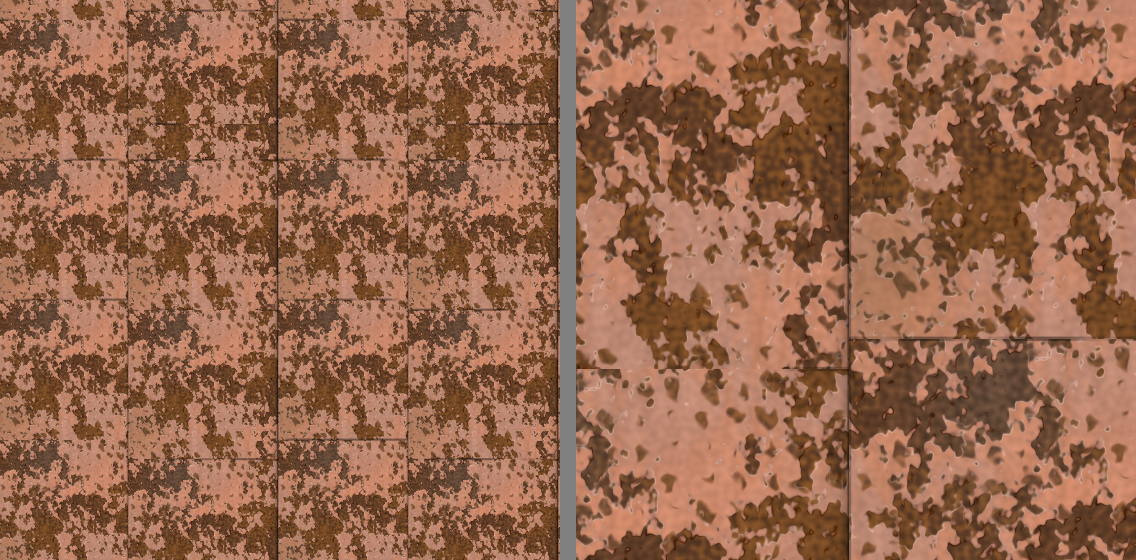
Left: the whole. Right: its middle third, enlarged.
This texture is drawn by a WebGL 2 fragment shader. Its source:

```glsl
#version 300 es
precision highp float;
// Peeling salmon paint over rusty metal, as panels in unequal pairs of columns
// and staggered rows. Each panel reuses one wear field: broad worn areas plus
// layered gradient noise, cut to ragged flakes, with chips, rims and seams.
uniform vec2 u_resolution;
out vec4 fragColor;

vec2 hash2(vec2 p) {
  vec3 h = fract(p.xyx * vec3(0.1031, 0.1030, 0.0973));
  h += dot(h, h.yzx + 33.33);
  return fract((h.xx + h.yz) * h.zy);
}

float cornerSlope(vec2 cell, vec2 offset) {
  float angle = 6.2832 * hash2(cell + 57.0).x;
  return dot(vec2(cos(angle), sin(angle)), offset);
}

float gradientNoise(vec2 p) {
  vec2 i = floor(p), f = p - i;
  vec2 w = f * f * f * (f * (f * 6.0 - 15.0) + 10.0);
  vec2 e = vec2(0.0, 1.0);
  return mix(mix(cornerSlope(i, f), cornerSlope(i + e.yx, f - e.yx), w.x),
             mix(cornerSlope(i + e, f - e), cornerSlope(i + 1.0, f - 1.0), w.x), w.y);
}

float blob(vec2 p, vec2 center, vec2 radius) {
  vec2 d = (p - center) / radius;
  return exp(-dot(d, d));
}

// Small jittered pits, one per grid cell at most
float chips(vec2 p) {
  vec2 cell = floor(p), rnd = hash2(cell + 11.0);
  vec2 d = fract(p) - mix(vec2(0.3), vec2(0.7), rnd);
  float radius = 0.28 * fract(rnd.x * 7.0 + rnd.y * 3.0);
  return 1.0 - smoothstep(radius - 0.08, radius + 0.08, length(d * vec2(1.0, 0.8)));
}

// Above zero the paint has come off; q is in panel units, y pointing down
float wear(vec2 q) {
  float broad = 0.36 * blob(q, vec2(0.75, 0.58), vec2(0.5, 0.12))
              + 0.32 * blob(q, vec2(0.32, 0.15), vec2(0.18, 0.26))
              + 0.34 * blob(q, vec2(0.38, 0.84), vec2(0.08, 0.25))
              + 0.46 * blob(q, vec2(0.66, 0.93), vec2(0.12, 0.09))
              + 0.25 * blob(q, vec2(1.02, 0.50), vec2(0.11, 0.8))
              - 0.22 * blob(q, vec2(0.68, 0.30), vec2(0.24, 0.18))
              - 0.20 * blob(q, vec2(0.70, 0.76), vec2(0.25, 0.1));
  float sum = 0.0, frequency = 4.0, weight = 0.5;
  for (int i = 0; i < 5; i++) {
    sum += weight * gradientNoise(q * frequency * vec2(1.1, 0.9) + float(i) * 17.3);
    frequency *= 1.95;
    weight *= i < 2 ? 1.1 : 0.85;
  }
  return sum + broad - 0.17;
}

void main() {
  vec2 uv = gl_FragCoord.xy / u_resolution;
  float pixel = 1.0 / min(u_resolution.x, u_resolution.y);

  // Panel layout: narrow and wide column in each half of the canvas
  float x = mod(uv.x + 0.004, 0.5);
  bool wide = x > 0.232;
  float left = wide ? x - 0.232 : x;
  float right = (wide ? 0.268 : 0.232) - left;
  float rowHeight = wide ? 0.267 : 0.25;
  float up = mod(uv.y - (wide ? 0.18 : 0.215), rowHeight);
  float depth = rowHeight - up;
  float rowSeam = min(up, depth);

  // One strip of the wide column shows the end of its panel twice
  if (wide && uv.y > 0.6 && uv.y < 0.8) {
    rowSeam = min(rowSeam, abs(uv.y - 0.779));
    if (uv.y > 0.714 && uv.y < 0.779) depth -= 0.065;
  }
  vec2 q = 4.0 * vec2(left, depth);

  // Wear and its slope toward the light
  float w = wear(q);
  float slope = w - wear(q + vec2(0.012, 0.014));
  float pit = chips(q * 13.0 + 0.4 * gradientNoise(q * 30.0));
  float bare = max(smoothstep(-0.06, 0.06, w), 0.85 * pit);
  float grain = gradientNoise(q * 52.0);
  float streak = gradientNoise(q * vec2(24.0, 7.0) + 31.0);
  float cloud = gradientNoise(q * 3.5 + 9.0);

  // Paint: warm in sound areas, dusty mauve near flaking edges
  vec3 paint = mix(vec3(0.79, 0.53, 0.41), vec3(0.73, 0.53, 0.45),
                   smoothstep(-0.25, 0.3, cloud + 0.5 * streak));
  paint = mix(paint, vec3(0.84, 0.54, 0.41), 0.6 * blob(q, vec2(0.7, 0.35), vec2(0.3, 0.2)));
  paint = mix(paint, vec3(0.69, 0.51, 0.45), 0.7 * smoothstep(-0.2, -0.03, w));
  paint *= 1.0 + 0.10 * streak + 0.10 * grain;

  // Rust: brown to ochre, greyed in the upper left worn area
  vec3 rust = mix(vec3(0.38, 0.24, 0.15), vec3(0.45, 0.28, 0.14),
                  smoothstep(-0.2, 0.25, cloud + 0.6 * grain));
  rust = mix(rust, vec3(0.39, 0.31, 0.26), 0.6 * blob(q, vec2(0.35, 0.12), vec2(0.22, 0.25)));
  rust *= 1.0 + 0.35 * grain + 0.15 * streak;

  vec3 color = mix(paint, rust, bare);
  float edge = 1.0 - smoothstep(0.0, 0.16, abs(w));
  color += 0.16 * edge * clamp(slope * 3.0, -1.0, 1.0);
  color = mix(color, vec3(0.43, 0.34, 0.22), 0.3 * blob(q, vec2(0.08, 0.85), vec2(0.16, 0.18)));

  // Thin broken seams, with a heavier shadow between column pairs
  float broken = smoothstep(-0.25, 0.2, gradientNoise(uv * 17.0));
  float rowLine = 1.0 - smoothstep(0.0008, 0.0012 + pixel, rowSeam);
  float columnLine = 1.0 - smoothstep(0.0006, 0.001 + pixel, min(left, right));
  float pairShadow = exp(-(wide ? right : 1.0) / 0.004);
  color *= 1.0 - 0.4 * rowLine * broken;
  color *= 1.0 - 0.28 * columnLine - 0.32 * pairShadow;
  fragColor = vec4(clamp(color, 0.0, 1.0), 1.0);
}
```
